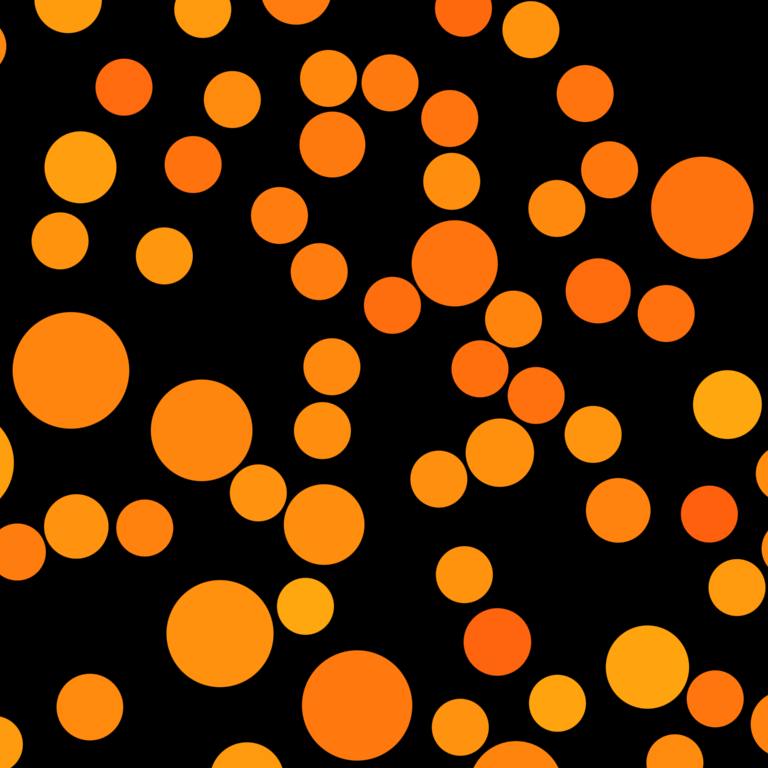
A three.js fragment shader for this background:

```glsl
// Flat orange and amber discs, scattered without overlap on black
#define SMALL_RADIUS 0.0371
#define SMALL_CELL 0.088
#define SMALL_JITTER 0.72
#define GAP 0.0026
#define BIG_CELL 0.2
#define BIG_MIN 0.042
#define BIG_MAX 0.082
#define BIG_SHARE 0.76
#define VOID_DISC vec3(0.97, 0.95, 0.22)
#define GLOW_CENTRE vec2(0.25, 0.2)
#define TURN mat2(0.88, 0.475, -0.475, 0.88)
#define EDGE 0.0012

varying vec2 vUv;

const float SPACING = 2.0 * SMALL_RADIUS + GAP;

vec4 hash4(vec2 p, float salt) {
  vec4 q = fract((p.xyxy + 61.7 + salt * 17.37) * vec4(0.1031, 0.1030, 0.0973, 0.1099));
  q += dot(q, q.wzxy + 33.33);
  return fract((q.xxyz + q.yzzw) * q.zywx);
}

// Big grid: rows are shifted sideways, each disc stays inside its cell
float rowShift(float row) {
  return fract(row * 0.382);
}

vec2 bigCell(vec2 p, vec2 offset) {
  float row = floor(p.y / BIG_CELL - 0.5) + offset.y;
  return vec2(floor(p.x / BIG_CELL - rowShift(row) - 0.5) + offset.x, row);
}

bool inVoid(vec2 p) {
  return distance(p, TURN * VOID_DISC.xy) < VOID_DISC.z;
}

// Centre and radius, negative radius if the cell is empty
vec3 bigDisc(vec2 cell) {
  vec4 h = hash4(cell, 1.0);
  float radius = mix(BIG_MIN, BIG_MAX, pow(h.x, 2.4));
  float room = 0.5 * (BIG_CELL - GAP) - radius;
  vec2 centre = (cell + 0.5 + vec2(rowShift(cell.y), 0.0)) * BIG_CELL;
  centre += room * (2.0 * h.yz - 1.0);
  return vec3(centre, h.w > BIG_SHARE || inVoid(centre) ? -1.0 : radius);
}

// True where a small disc clears the void and the big discs
bool isOpen(vec2 p) {
  bool clear = !inVoid(p);
  for (int j = 0; j < 2; j++)
    for (int i = 0; i < 2; i++) {
      vec3 disc = bigDisc(bigCell(p, vec2(i, j)));
      clear = clear && distance(p, disc.xy) > disc.z + SMALL_RADIUS + GAP;
    }
  return clear;
}

// Small candidates in two families: centre and rank
vec3 smallDisc(vec2 cell, float family) {
  vec4 h = hash4(cell, 3.0 + family);
  vec2 place = cell + 0.5 + 0.5 * family + SMALL_JITTER * (h.xy - 0.5);
  return vec3(place * SMALL_CELL, h.z);
}

vec2 smallCell(vec2 p, float family) {
  return floor(p / SMALL_CELL - 0.5 * family);
}

// Cell of the highest ranked candidate within reach of p
vec2 topCell(vec2 p, float family, float reach) {
  vec2 home = smallCell(p, family);
  vec2 top = home;
  float best = -1.0;
  for (int j = -1; j <= 1; j++)
    for (int i = -1; i <= 1; i++) {
      vec2 cell = home + vec2(i, j);
      vec3 disc = smallDisc(cell, family);
      if (distance(p, disc.xy) < reach && disc.z > best) {
        best = disc.z;
        top = cell;
      }
    }
  return top;
}

// A candidate stays if it is open and outranks all it would overlap
bool isKept(vec2 cell, float family) {
  vec2 centre = smallDisc(cell, family).xy;
  return topCell(centre, family, SPACING) == cell && isOpen(centre);
}

// Fillers of the second family must also clear the kept first family
bool clearsFirst(vec2 centre) {
  bool clear = true;
  vec2 home = smallCell(centre, 0.0);
  for (int j = -1; j <= 1; j++)
    for (int i = -1; i <= 1; i++) {
      vec2 cell = home + vec2(i, j);
      if (distance(centre, smallDisc(cell, 0.0).xy) < SPACING && isKept(cell, 0.0)) clear = false;
    }
  return clear;
}

// Red-orange to amber, yellower around the glow
void paint(inout vec3 colour, vec2 p, vec3 disc, vec2 cell, float salt) {
  vec4 h = hash4(cell, salt);
  vec2 d = disc.xy - TURN * GLOW_CENTRE;
  float green = mix(0.36, 0.68, 0.5 * (h.x + h.y)) + 0.13 * exp(-dot(d, d) / 0.035);
  float cover = 1.0 - smoothstep(-EDGE, EDGE, distance(p, disc.xy) - disc.z);
  colour = mix(colour, vec3(1.0, green, 0.055), cover);
}

void main() {
  vec2 p = TURN * vUv;
  vec3 colour = vec3(0.0);
  for (int j = 0; j < 2; j++)
    for (int i = 0; i < 2; i++) {
      vec2 cell = bigCell(p, vec2(i, j));
      paint(colour, p, bigDisc(cell), cell, 7.0);
    }
  for (int k = 0; k < 2; k++) {
    float family = float(k);
    vec2 cell = topCell(p, family, SMALL_RADIUS + EDGE);
    vec2 centre = smallDisc(cell, family).xy;
    if (isKept(cell, family) && (k == 0 || clearsFirst(centre)))
      paint(colour, p, vec3(centre, SMALL_RADIUS), cell, 9.0 + family);
  }
  gl_FragColor = vec4(colour, 1.0);
}
```
